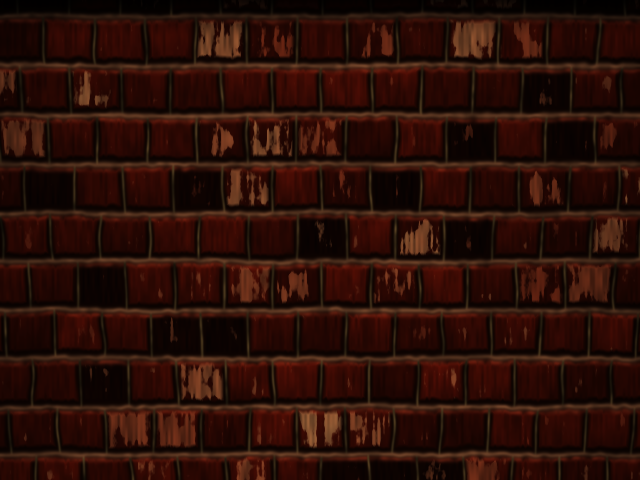
This texture is drawn by a WebGL 2 fragment shader. Its source:

```glsl
#version 300 es
precision highp float;
// Dark red brick wall with pale bed lines, thin upright joints and worn faces.

uniform vec2 u_resolution;
out vec4 outColor;

// Layout: lengths in canvas heights, then in brick pitches
const float CENTER_X = 0.670;
const float PITCH_BOTTOM = 0.0990;
const float PITCH_TOP = 0.1055;
const vec3 ROW_CURVE = vec3(-0.541, 10.07, -0.20);
const float WOBBLE = 0.07;
const vec2 FACE_CENTER = vec2(0.49, 0.53);
const vec2 FACE_HALF = vec2(0.42, 0.36);
const float BED_WIDTH = 0.055;
const float JOINT_WIDTH = 0.028;

// Share of bricks by condition
const float BURNT_SHARE = 0.11;
const float WORN_SHARE = 0.24;

const vec3 GAP = vec3(0.045, 0.010, 0.002);
const vec3 BRICK = vec3(0.215, 0.036, 0.012);
const vec3 BURNT = vec3(0.030, 0.007, 0.003);
const vec3 WORN_RED = vec3(0.40, 0.14, 0.07);
const vec3 WORN_TAN = vec3(0.56, 0.36, 0.21);
const vec3 BED = vec3(0.43, 0.26, 0.16);
const vec3 JOINT = vec3(0.31, 0.23, 0.12);
const vec3 LIP = vec3(0.24, 0.075, 0.04);

float hash(vec2 p) {
  vec3 q = fract(p.xyx * 0.1031);
  q += dot(q, q.yzx + 33.33);
  return fract((q.x + q.y) * q.z);
}

float noise(vec2 p) {
  vec2 i = floor(p), f = fract(p);
  f = f * f * (3.0 - 2.0 * f);
  vec2 e = vec2(0.0, 1.0);
  return mix(mix(hash(i), hash(i + e.yx), f.x),
             mix(hash(i + e.xy), hash(i + e.yy), f.x), f.y);
}

float fbm(vec2 p) {
  float sum = 0.0, weight = 0.53;
  for (int i = 0; i < 4; i++) {
    sum += weight * noise(p);
    p = p * 2.03 + 17.3;
    weight *= 0.5;
  }
  return sum;
}

float bell(float d, float width) {
  return exp(-d * d / (width * width));
}

float boxDistance(vec2 p, vec2 halfSize) {
  vec2 d = abs(p) - halfSize;
  return length(max(d, 0.0)) + min(max(d.x, d.y), 0.0);
}

void main() {
  vec2 p = gl_FragCoord.xy / u_resolution.y;
  vec2 uv = gl_FragCoord.xy / u_resolution;

  // Running bond: alternate rows shift by half a brick
  float row = ROW_CURVE.x + p.y * (ROW_CURVE.y + ROW_CURVE.z * p.y);
  row += (noise(p * vec2(9.0, 11.0)) - 0.5) * WOBBLE;
  row += (noise(p * vec2(60.0, 40.0)) - 0.5) * 0.04;
  float rowId = floor(row);
  float column = (p.x - CENTER_X) / mix(PITCH_BOTTOM, PITCH_TOP, uv.y);
  column += 0.5 * (1.0 - mod(rowId, 2.0));
  column += (noise(p * vec2(14.0, 18.0) + 40.0) - 0.5) * WOBBLE;
  vec2 id = vec2(floor(column), rowId) + 50.0;
  vec2 local = vec2(fract(column), row - rowId);
  float bedOffset = row - floor(row + 0.5);
  float jointOffset = column - floor(column + 0.5);

  // Brick face with fine upright streaks and uneven firing
  float streak = noise(p * vec2(190.0, 24.0));
  float blotch = fbm(p * vec2(28.0, 20.0) + id * 3.7);
  float tone = mix(0.60, 1.15, hash(id + 7.1));
  vec3 face = BRICK * tone * (0.50 + 0.45 * streak + 0.55 * blotch);
  face *= mix(0.75, 1.12, local.y);
  float kind = hash(id + 21.4);
  float burnt = 1.0 - step(BURNT_SHARE, kind);
  face = mix(face, BURNT * (0.6 + streak), burnt * 0.92);

  // Flaked patches: ragged inside the face, large on worn bricks only
  float edge = boxDistance(local - FACE_CENTER, FACE_HALF);
  float worn = step(1.0 - WORN_SHARE, kind);
  float amount = mix(-0.30, mix(-0.08, 0.20, hash(id + 3.9)), worn);
  amount += burnt * 0.06;
  float ragged = fbm(p * vec2(48.0, 24.0) + id * 5.3) - 0.5;
  ragged += 0.30 * (streak - 0.5);
  float flake = smoothstep(0.0, 0.17, amount + ragged * 1.15 + min(-edge - 0.10, 0.06));
  float pale = hash(id + 13.7) * (0.55 + 0.65 * blotch);
  vec3 flakeColor = mix(WORN_RED, WORN_TAN, pale) * (0.60 + 0.55 * streak);
  face = mix(face, flakeColor, flake * mix(0.50, 0.95, worn));

  float body = 1.0 - smoothstep(-0.05, 0.05, edge + (streak - 0.5) * 0.05);
  vec3 color = mix(GAP, face, body);

  // Lit upper lip, upright joints and bed lines
  float grit = noise(p * vec2(75.0, 65.0));
  color += LIP * bell(bedOffset + 0.09, 0.055) * (0.35 + grit);
  float jointLight = mix(0.35, 1.0, noise(p * vec2(17.0, 25.0) + 9.0));
  jointLight *= 0.65 + 0.55 * grit;
  color = mix(color, JOINT * jointLight, bell(jointOffset, JOINT_WIDTH));
  float bedLight = 0.55 + 0.40 * grit + 0.25 * noise(p * vec2(12.0, 20.0));
  color = mix(color, BED * bedLight, bell(bedOffset, BED_WIDTH) * 0.92);

  // Shade at the top and sides
  float shade = mix(0.10, 1.0, smoothstep(1.01, 0.92, uv.y));
  shade *= 1.0 - 0.28 * pow(abs(uv.x * 2.0 - 1.0), 3.0);
  outColor = vec4(color * shade, 1.0);
}
```
